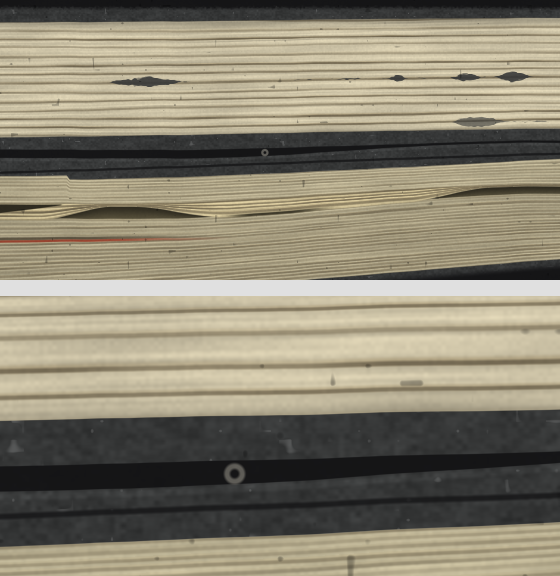
Top, the full canvas; bottom, a detail of the centre.
Write a WebGL 1 fragment shader that draws this texture.

```glsl
precision highp float;
// Draws the worn page edges of two stacked books between dark cloth covers.
uniform vec2 u_resolution;

#define SIGNATURES 13.0
#define UPPER_LEAVES 8.0
#define LOWER_LEAVES 21.0
#define LOOSE_SHEETS 4.0
#define CREAM vec3(0.83, 0.79, 0.675)
#define AGED vec3(0.72, 0.685, 0.57)
#define TAN vec3(0.62, 0.54, 0.38)
#define CREASE vec3(0.40, 0.36, 0.28)
#define CLOTH vec3(0.215, 0.22, 0.22)
#define BLACK vec3(0.085, 0.085, 0.09)
#define HOLLOW vec3(0.25, 0.23, 0.17)
#define RED_EDGE vec3(0.60, 0.27, 0.19)

float hash(vec2 p) {
  return fract(sin(dot(p, vec2(127.1, 311.7))) * 43758.5453);
}

float noise(vec2 p) {
  vec2 i = floor(p), f = fract(p);
  f = f * f * (3.0 - 2.0 * f);
  return mix(mix(hash(i), hash(i + vec2(1.0, 0.0)), f.x),
             mix(hash(i + vec2(0.0, 1.0)), hash(i + 1.0), f.x), f.y);
}

float fbm(vec2 p) {
  float sum = 0.0, gain = 0.5;
  for (int i = 0; i < 4; i++) {
    sum += gain * noise(p);
    p = p * 2.03 + 7.1;
    gain *= 0.5;
  }
  return sum;
}

float above(float y, float edge) {
  float soft = 0.8 / u_resolution.y;
  return smoothstep(edge - soft, edge + soft, y);
}

float band(float y, float low, float high) {
  return above(y, low) * (1.0 - above(y, high));
}

float stroke(float y, float center, float halfWidth) {
  return 1.0 - smoothstep(0.2, 1.0, abs(y - center) / (halfWidth + 0.5 / u_resolution.y));
}

// Stacked leaves: row is the leaf coordinate, height the size of one leaf.
vec3 leaves(vec3 paper, float row, float height, float x, float depth, float seed) {
  row += 0.45 * (noise(vec2(x * 3.0, row * 0.6 + seed)) - 0.5);
  float id = floor(row + 0.5);
  float d = (row - id) * height;
  float strength = mix(0.35, 1.0, hash(vec2(id, seed)));
  strength *= mix(0.55, 1.0, noise(vec2(x * 14.0, id + seed)));
  float fiber = noise(vec2(x * 7.0, row * height * 190.0 + seed));
  vec3 c = paper * (0.91 + 0.15 * fiber);
  c *= 1.0 - 0.14 * depth * strength * smoothstep(0.45, 0.0, abs(row - id));
  c = mix(c, TAN, 0.55 * depth * strength * stroke(d, 0.0015, 0.006));
  return mix(c, CREASE, depth * strength * stroke(d, 0.0, 0.0035));
}

// Ragged soot lying along one leaf between two positions.
float soot(float row, float x, float target, float start, float end) {
  float span = smoothstep(start, start + 0.025, x) * (1.0 - smoothstep(end - 0.03, end, x));
  float thick = span * 0.65 * smoothstep(0.22, 0.8, fbm(vec2(x * 24.0, target)));
  float ragged = 0.2 * (noise(vec2(x * 150.0, row * 5.0)) - 0.5);
  return smoothstep(0.0, 0.16, thick - abs(row - target) + ragged * span) * step(0.01, span);
}

void main() {
  vec2 uv = gl_FragCoord.xy / u_resolution;
  vec2 q = uv * vec2(2.0, 1.0);
  float x = uv.x;
  float y = uv.y + 0.005 * (fbm(vec2(x * 12.0, 2.0)) - 0.5);

  // Profiles of the covers, page blocks and opening
  float topEdge = 0.919 + 0.018 * x;
  float coverTop = 0.508 + 0.034 * x;
  float coverLow = 0.356 + 0.078 * pow(x, 1.6) + 0.014 * (1.0 - smoothstep(0.118, 0.126, x));
  float openTop = 0.273 + 0.07 * smoothstep(0.2, 1.0, x);
  float openLow = 0.213 + 0.09 * smoothstep(0.25, 1.0, x);
  float base = 0.168 * (x - 0.55);
  float arch = smoothstep(0.07, 0.2, x) * (1.0 - smoothstep(0.23, 0.42, x));
  float lift = 0.82 * arch + 0.8 * smoothstep(0.73, 0.88, x);
  float sheetLow = mix(openLow, openTop, lift);

  // Upper book
  float blockHeight = topEdge - coverTop;
  float row = (y - coverTop) / blockHeight * SIGNATURES;
  vec3 color = leaves(CREAM, row, blockHeight / SIGNATURES, x, 1.0, 3.0);
  color *= 1.0 - 0.2 * smoothstep(11.7, 13.0, row) - 0.12 * smoothstep(0.7, 0.0, row);
  float grime = soot(row, x, 6.1, 0.19, 0.35) + soot(row, x, 6.1, 0.51, 0.96)
              + 0.7 * soot(row, x, 0.9, 0.80, 0.99);
  color = mix(color, CLOTH, 0.9 * min(grime, 1.0));

  // Lower book, above and below its opening
  float upperRow = (y - openTop) / (coverLow - openTop) * UPPER_LEAVES;
  vec3 upper = leaves(AGED * 1.06, upperRow, 0.012, x, 0.45, 11.0);
  float lowerRow = (y - base) / (openLow - base) * LOWER_LEAVES;
  vec3 lower = leaves(AGED, lowerRow, 0.012, x, 0.6, 23.0);
  float fade = 1.0 - smoothstep(0.15, 0.44, x);
  lower = mix(lower, CREASE * 0.8, 0.85 * fade * stroke(y, 0.146 + 0.028 * x, 0.006));
  lower = mix(lower, RED_EDGE, fade * stroke(y, 0.136 + 0.035 * x, 0.005));
  color = mix(color, mix(lower, upper, above(y, openTop)), 1.0 - above(y, coverLow));

  // Loose sheets arching over dark hollows
  float sheet = (y - sheetLow) / max(openTop - sheetLow, 0.004) * LOOSE_SHEETS;
  float sheetSize = (openTop - sheetLow) / LOOSE_SHEETS;
  vec3 loose = leaves(CREAM * vec3(1.02, 1.0, 0.92), sheet, sheetSize, x, 0.85, 31.0);
  color = mix(color, loose, band(y, sheetLow, openTop));
  float depth = smoothstep(openLow, sheetLow + 0.001, y);
  color = mix(color, mix(HOLLOW * 1.35, HOLLOW * 0.75, depth), band(y, openLow + 0.006, sheetLow));
  float wedge = band(y, mix(0.238, 0.266, x / 0.11), 0.269) * (1.0 - above(x, 0.11));
  color = mix(color, HOLLOW * 0.75, wedge);
  float sliver = smoothstep(0.38, 0.45, x) * (1.0 - smoothstep(0.52, 0.62, x));
  color = mix(color, HOLLOW, sliver * stroke(y, openLow + 0.004, 0.006));

  // Cloth covers, their seams and the gap between them
  float grain = noise(q * 150.0);
  vec3 cloth = CLOTH * (0.72 + 0.34 * fbm(q * vec2(30.0, 70.0)) + 0.22 * grain);
  cloth += 0.12 * smoothstep(0.9, 1.0, noise(q * 85.0 + 9.0));
  float gap = 0.45 + 0.045 * smoothstep(0.3, 1.0, x);
  float gapHalf = mix(0.015, 0.004, smoothstep(0.4, 0.8, x));
  vec3 middle = mix(cloth, BLACK, band(y, gap - gapHalf, gap + gapHalf));
  middle = mix(middle, cloth * 1.25, 0.6 * stroke(y, gap - gapHalf - 0.006, 0.006));
  middle = mix(middle, BLACK, 0.8 * stroke(y, 0.382 + 0.07 * x, 0.005));
  color = mix(color, middle, band(y, coverLow, coverTop));
  vec3 lid = mix(cloth, BLACK, smoothstep(0.967, 0.985, y + 0.01 * grain));
  color = mix(color, lid, above(y, topEdge));
  color = mix(color, mix(cloth, BLACK, smoothstep(0.01, 0.04, base - y)), 1.0 - above(y, base));

  // Small ring caught in the gap, then stains and overall grain
  float ring = stroke(length(q - vec2(0.946, 0.455)), 0.009, 0.005);
  color = mix(color, vec3(0.46, 0.45, 0.42), 0.8 * ring);
  color *= 0.93 + 0.12 * fbm(q * vec2(5.0, 9.0)) + 0.05 * (noise(q * 190.0) - 0.5);
  color *= 1.0 - 0.3 * smoothstep(0.93, 1.0, noise(q * 48.0 + 4.0));
  gl_FragColor = vec4(color, 1.0);
}
```
